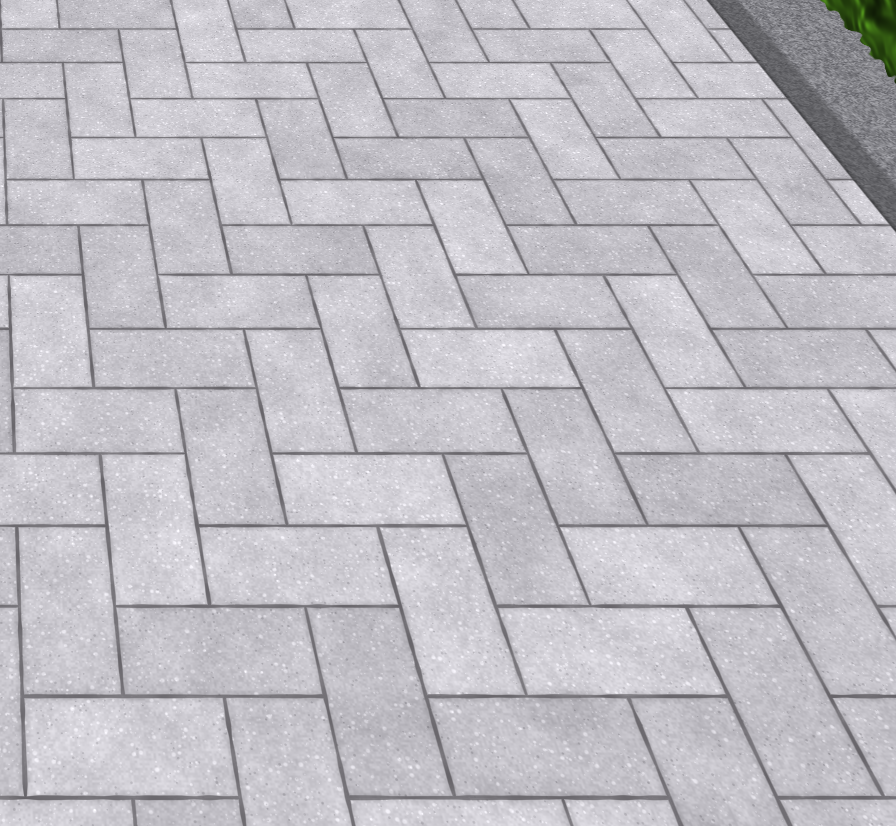
This texture is drawn by a Shadertoy shader. Its source:

```glsl
// Pale concrete herringbone paving in perspective, with a granite curb and grass at the upper right.

#define HORIZON 1.0932          // vanishing line, in canvas heights above the top edge
#define DEPTH vec2(32.45, 15.76) // row scale and row offset of the ground plane
#define VANISH_X -0.0326        // horizontal place of the vanishing point
#define WIDTH_SCALE 1.888       // canvas widths covered by one unit at unit depth
#define JOINT 0.019             // half width of a joint, in paver widths
#define CURB vec3(12.4, 12.95, 14.45) // curb foot, top edge and back
#define PAVER_COLOR vec3(0.785, 0.777, 0.804)
#define JOINT_COLOR vec3(0.40, 0.39, 0.41)
#define CURB_COLOR vec3(0.49, 0.49, 0.51)
#define GRASS_COLOR vec3(0.20, 0.36, 0.07)
#define TONE_SPREAD 0.075       // tone difference between pavers

float hash(vec2 p) {
    vec3 q = fract(p.xyx * 0.1031);
    q += dot(q, q.yzx + 33.33);
    return fract((q.x + q.y) * q.z);
}

float noise(vec2 p) {
    vec2 i = floor(p), f = fract(p);
    f = f * f * (3.0 - 2.0 * f);
    return mix(mix(hash(i), hash(i + vec2(1, 0)), f.x),
               mix(hash(i + vec2(0, 1)), hash(i + vec2(1, 1)), f.x), f.y);
}

float fbm(vec2 p) {
    float sum = 0.0, gain = 0.5;
    for (int i = 0; i < 4; i++) {
        sum += gain * noise(p);
        p = p * 2.03 + 17.1;
        gain *= 0.5;
    }
    return sum / 0.9375;
}

// Scattered round flecks: one candidate per cell, kept with the given chance.
float flecks(vec2 p, float chance) {
    vec2 cell = floor(p);
    vec2 center = 0.3 + 0.4 * vec2(hash(cell + 3.7), hash(cell + 51.3));
    float radius = 0.12 + 0.2 * hash(cell + 91.9);
    float dotMask = 1.0 - smoothstep(radius * 0.4, radius + 0.12, length(p - cell - center));
    return dotMask * step(hash(cell + 27.1), chance);
}

// Returns the lower left corner (xy) and size (zw) of the paver that covers p.
vec4 herringbone(vec2 p) {
    vec2 cell = floor(p);
    float part = mod(cell.x - cell.y, 4.0);
    if (part < 1.5) return vec4(cell.x - part, cell.y, 2, 1); // lying
    return vec4(cell.x, cell.y - (part < 2.5 ? 1.0 : 0.0), 1, 2); // standing
}

vec3 paving(vec2 p, vec2 pixel) {
    vec4 paver = herringbone(p);
    vec2 local = p - paver.xy;
    vec2 edge = min(local, paver.zw - local);
    float id = hash(paver.xy + 40.0);

    // Surface: paver tone, cloudy stains, grain, pale flecks and dark pits
    vec2 s = p + id * 37.0;
    float tone = (id - 0.5) * TONE_SPREAD;
    tone += (fbm(s * 2.2) - 0.5) * 0.13;
    tone += (noise(s * 17.0) - 0.5) * 0.04 + (noise(s * 43.0) - 0.5) * 0.075;
    tone += 0.11 * flecks(s * 13.0, 0.16) + 0.07 * flecks(s * 24.0 + 9.0, 0.14);
    tone -= 0.10 * flecks(s * 21.0 + 5.0, 0.08);
    vec3 color = PAVER_COLOR + tone;

    // Worn rim and uneven joint
    float rim = min(edge.x, edge.y);
    color *= 1.0 - 0.09 * (1.0 - smoothstep(0.0, 0.09, rim)) * (0.5 + noise(p * 9.0));
    float width = JOINT * (0.7 + 0.6 * noise(p * 7.0));
    vec2 gap = 1.0 - smoothstep(width - pixel, width + pixel, edge);
    float depth = 0.7 + 0.3 * noise(p * 5.0 + 8.0);
    return mix(color, JOINT_COLOR, max(gap.x, gap.y) * depth);
}

vec3 curb(vec2 p) {
    float grain = (noise(p * 19.0) - 0.5) * 0.14 + (noise(p * 37.0) - 0.5) * 0.20;
    float top = smoothstep(CURB.y - 0.06, CURB.y + 0.06, p.x);
    vec3 color = CURB_COLOR * mix(0.80, 1.05, top) + grain * mix(0.5, 1.0, top);
    float foot = 1.0 - smoothstep(0.0, 0.09, p.x - CURB.x);
    return color * (1.0 - 0.3 * foot);
}

vec3 grass(vec2 uv) {
    float bend = 0.03 * noise(uv * 30.0);
    float blades = noise(vec2((uv.x + uv.y * 0.35 + bend) * 190.0, uv.y * 65.0));
    float clumps = noise(uv * 48.0);
    return GRASS_COLOR * (0.2 + 1.1 * blades * blades + 0.55 * clumps);
}

void mainImage(out vec4 fragColor, in vec2 fragCoord) {
    vec2 uv = fragCoord / iResolution.xy;

    // Ground plane: x in paver widths from the left, y in rows upward
    float depth = DEPTH.x / (1.0 - uv.y + HORIZON);
    vec2 p = vec2((uv.x - VANISH_X) * depth / WIDTH_SCALE - 0.51, depth - DEPTH.y);
    vec2 pixel = fwidth(p) * 0.75;

    vec3 color = paving(p, pixel);
    color = mix(color, curb(p), smoothstep(-pixel.x, pixel.x, p.x - CURB.x));
    float fringe = CURB.z + 0.25 * (noise(uv * 120.0) - 0.5);
    color = mix(color, grass(uv), smoothstep(-pixel.x, pixel.x, p.x - fringe));
    fragColor = vec4(clamp(color, 0.0, 1.0), 1.0);
}
```
